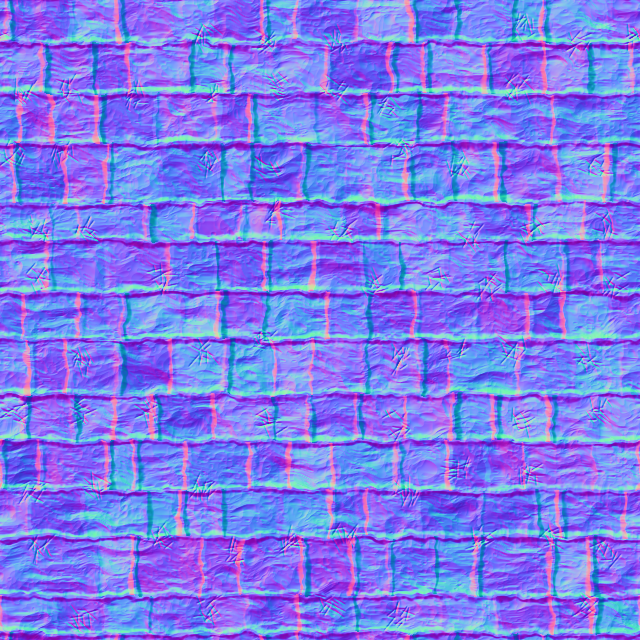
Write a WebGL 1 fragment shader that draws this texture map.

```glsl
precision highp float;
// Tangent-space normal map of a rough coursed stone wall with chipped edges and scratches.
uniform vec2 u_resolution;

#define ROWS 13.0
#define COLS 13.0
#define ROW_JITTER 0.30
#define COL_JITTER 0.58
#define JOINT 0.0022      // half width of the mortar joint
#define BEVEL 0.0095      // width of the broken stone edge
#define WOBBLE 0.008      // waviness of the joints
#define RELIEF 0.42       // steepness of the stone surface
#define TILT 0.62         // range of the lean of whole stones
#define SCRATCH_CELLS 10.0
#define SCRATCH_SHARE 0.62
#define SCRATCH_WIDTH 0.0016

float hash(vec2 p) {
  vec3 q = fract(p.xyx * 0.1031);
  q += dot(q, q.yzx + 33.33);
  return fract((q.x + q.y) * q.z);
}

float wrapIndex(float k, float count) { return floor(mod(k + 0.5, count)); }

// Value noise that tiles over the unit square.
float noise(vec2 p, vec2 freq) {
  vec2 q = p * freq, i = floor(q), f = q - i;
  vec2 a = floor(mod(i + 0.5, freq)), b = floor(mod(i + 1.5, freq));
  f = f * f * (3.0 - 2.0 * f);
  return mix(mix(hash(a), hash(vec2(b.x, a.y)), f.x),
             mix(hash(vec2(a.x, b.y)), hash(b), f.x), f.y);
}

// Jittered joint positions along one axis, and the cell between them.
float jointAt(float k, float count, float seed, float jitter) {
  return k + jitter * (hash(vec2(wrapIndex(k, count), seed)) - 0.5);
}

float cellAt(float x, float count, float seed, float jitter) {
  float k = floor(x);
  if (x < jointAt(k, count, seed, jitter)) return k - 1.0;
  if (x >= jointAt(k + 1.0, count, seed, jitter)) return k + 1.0;
  return k;
}

// Creased, layered stone surface.
float relief(vec2 p) {
  vec2 w = p + 0.016 * (vec2(noise(p, vec2(23.0)), noise(p + 0.37, vec2(29.0))) - 0.5);
  vec2 freq = vec2(18.0, 30.0);
  float h = 0.0, amp = 1.0 / 30.0;
  for (int i = 0; i < 4; i++) {
    float n = noise(w, freq);
    h += amp * mix(n, abs(n - 0.5) * 1.6, 0.6);
    freq *= 2.0;
    amp *= 0.5;
  }
  return h;
}

vec2 reliefSlope(vec2 p) {
  const float e = 0.001;
  return vec2(relief(p - vec2(e, 0.0)) - relief(p + vec2(e, 0.0)),
              relief(p + vec2(0.0, e)) - relief(p - vec2(0.0, e))) / (2.0 * e);
}

float bevel(float d, float width) {
  return smoothstep(JOINT * 0.4, JOINT + 0.002, d) * (1.0 - smoothstep(width * 0.55, width + 0.002, d));
}

// Lean and broken edges of the stones.
vec2 stoneSlope(vec2 p) {
  vec2 q = p + WOBBLE * (vec2(noise(p, vec2(31.0)), noise(p + 0.21, vec2(27.0))) - 0.5)
             + 0.0045 * (vec2(noise(p, vec2(110.0)), noise(p + 0.43, vec2(97.0))) - 0.5);
  float y = q.y * ROWS;
  float row = cellAt(y, ROWS, 1.0, ROW_JITTER), r = wrapIndex(row, ROWS), seed = r + 7.0;
  float x = (q.x + hash(vec2(r, 51.0))) * COLS;
  float col = cellAt(x, COLS, seed, COL_JITTER);
  vec2 id = vec2(wrapIndex(col, COLS), r);
  float left = (x - jointAt(col, COLS, seed, COL_JITTER)) / COLS;
  float right = (jointAt(col + 1.0, COLS, seed, COL_JITTER) - x) / COLS;
  float bottom = (y - jointAt(row, ROWS, 1.0, ROW_JITTER)) / ROWS;
  float top = (jointAt(row + 1.0, ROWS, 1.0, ROW_JITTER) - y) / ROWS;
  float face = smoothstep(JOINT, JOINT + 0.003, min(min(left, right), min(bottom, top)));
  vec2 lean = TILT * (vec2(hash(id + 11.0), hash(id + 37.0)) - vec2(0.58, 0.56)) * vec2(0.8, 1.25);
  // Edge width and steepness change along each side and from stone to stone.
  float chip = noise(p + 0.13, vec2(47.0)), grain = noise(p, vec2(230.0));
  float width = BEVEL * mix(0.45, 1.3, chip);
  float rough = mix(0.45, 1.5, grain);
  float leftWear = smoothstep(0.25, 0.8, hash(id + 61.0));
  float rightWear = smoothstep(0.2, 0.75, hash(id + 83.0));
  float topWear = mix(0.45, 1.0, hash(id + 101.0));
  float bottomWear = mix(0.35, 1.0, hash(id + 127.0));
  vec2 edge = vec2(2.2 * rightWear * bevel(right, width) - 2.0 * leftWear * bevel(left, width),
                   1.9 * bottomWear * bevel(bottom, width) - 2.5 * topWear * bevel(top, width * 0.9));
  return lean * face + edge * rough;
}

// Clusters of short crossing grooves.
vec2 scratchSlope(vec2 p) {
  float row = floor(p.y * SCRATCH_CELLS);
  vec2 g = vec2(p.x * SCRATCH_CELLS + hash(vec2(row, 201.0)) * SCRATCH_CELLS, p.y * SCRATCH_CELLS);
  vec2 id = vec2(wrapIndex(floor(g.x), SCRATCH_CELLS), row);
  vec2 slope = vec2(0.0);
  if (hash(id + 211.0) > SCRATCH_SHARE) return slope;
  vec2 local = (fract(g) - 0.5) / SCRATCH_CELLS;
  local -= 0.036 * (vec2(hash(id + 223.0), hash(id + 227.0)) - 0.5);
  float heading = 6.2832 * hash(id + 229.0);
  for (int i = 0; i < 13; i++) {
    vec2 s = id + vec2(float(i) * 17.0, 241.0);
    float angle = heading + 2.4 * (hash(s) - 0.5);
    vec2 dir = vec2(cos(angle), sin(angle)), side = vec2(-dir.y, dir.x);
    vec2 d = local - 0.032 * (vec2(hash(s + 3.0), hash(s + 5.0)) - 0.5);
    float reach = mix(0.006, 0.018, hash(s + 9.0));
    float across = dot(d, side) / SCRATCH_WIDTH;
    float fade = 1.0 - smoothstep(reach * 0.6, reach, abs(dot(d, dir)));
    slope += side * vec2(1.0, -1.0) * across * exp(-across * across) * fade * 2.1;
  }
  return slope;
}

void main() {
  vec2 p = gl_FragCoord.xy / u_resolution;
  vec2 slope = stoneSlope(p) + RELIEF * reliefSlope(p) + scratchSlope(p);
  vec3 normal = normalize(vec3(slope, 1.0));
  gl_FragColor = vec4(normal * 0.5 + 0.5, 1.0);
}
```
